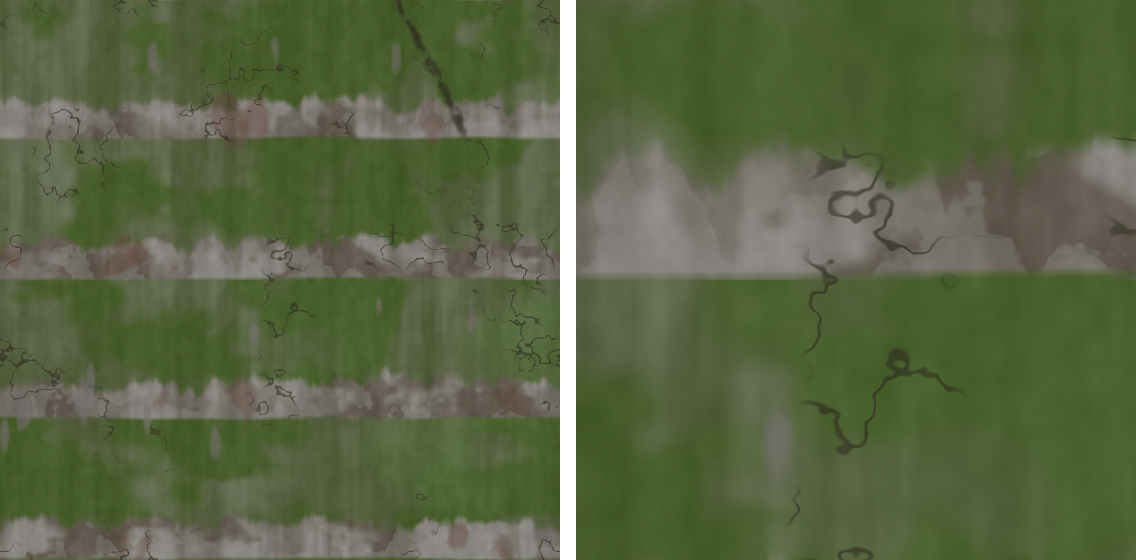
Left, the full canvas; right, a detail of the centre.
Give the GLSL for this texture, as a three.js fragment shader.

```glsl
varying vec2 vUv;

const float STRIPES = 4.0;
const float BARE_SHARE = 0.245;
const vec3 MOSS = vec3(0.27, 0.36, 0.155);
const vec3 OLIVE = vec3(0.325, 0.365, 0.235);
const vec3 FADED_GREEN = vec3(0.395, 0.425, 0.325);
const vec3 FRESH_GREEN = vec3(0.32, 0.44, 0.22);
const vec3 PLASTER = vec3(0.445, 0.425, 0.395);
const vec3 PALE_PLASTER = vec3(0.535, 0.525, 0.505);
const vec3 EARTH = vec3(0.345, 0.31, 0.265);
const vec3 RUST = vec3(0.37, 0.28, 0.235);
const vec3 LILAC_GREY = vec3(0.46, 0.43, 0.44);
const vec3 CRACK = vec3(0.19, 0.18, 0.13);

float hash(vec2 p) {
  vec3 q = fract(p.xyx * 0.1031);
  q += dot(q, q.yzx + 33.33);
  return fract((q.x + q.y) * q.z);
}

// Value noise that wraps after the given number of cells
float noise(vec2 uv, vec2 cells, float seed) {
  vec2 p = uv * cells;
  vec2 i = floor(p);
  vec2 f = p - i;
  f = f * f * (3.0 - 2.0 * f);
  vec2 a = mod(i, cells) + seed;
  vec2 b = mod(i + 1.0, cells) + seed;
  return mix(mix(hash(a), hash(vec2(b.x, a.y)), f.x),
             mix(hash(vec2(a.x, b.y)), hash(b), f.x), f.y);
}

float fbm(vec2 uv, vec2 cells, float seed) {
  float sum = 0.0;
  float amp = 0.533;
  for (int i = 0; i < 4; i++) {
    sum += amp * noise(uv, cells, seed);
    cells *= 2.0;
    seed += 17.0;
    amp *= 0.5;
  }
  return sum;
}

// Soft upright blotch with a ragged outline
float blotch(vec2 uv, vec2 center, vec2 size, float ragged) {
  vec2 d = (fract(uv - center + 0.5) - 0.5) / size;
  return 1.0 - smoothstep(0.35, 1.15, length(d) + ragged);
}

// Bare share of a stripe: crisp lower edge, worn upper edge
float bareBand(float y, float wobble, float wear) {
  float f = fract(y * STRIPES - 0.015 + wobble);
  float upper = BARE_SHARE + wear;
  float wrapped = smoothstep(0.985, 1.0, f);
  return max(smoothstep(-0.015, 0.015, f) * (1.0 - smoothstep(upper - 0.035, upper + 0.045, f)), wrapped * 0.5);
}

vec3 greenPaint(vec2 uv, float streak, float fine) {
  float cloud = fbm(uv, vec2(5.0, 7.0), 3.0);
  float f = fract(uv.y * STRIPES);
  vec3 color = mix(OLIVE, FADED_GREEN, smoothstep(0.42, 0.72, cloud * 0.6 + streak * 0.4));
  float moss = fbm(uv, vec2(6.0, 8.0), 41.0) + 0.12 * (f - 0.6);
  color = mix(color, MOSS, 0.9 * smoothstep(0.45, 0.6, moss));
  float fresh = smoothstep(0.46, 0.68, fbm(uv, vec2(4.0, 5.0), 77.0));
  color = mix(color, FRESH_GREEN, fresh * 0.5 * smoothstep(0.35, 0.8, uv.x));
  return color + (fine - 0.5) * 0.055;
}

vec3 barePlaster(vec2 uv, float streak, float fine) {
  float tone = fbm(uv, vec2(7.0, 12.0), 113.0);
  vec3 color = mix(PLASTER, PALE_PLASTER, smoothstep(0.4, 0.62, tone * 0.6 + streak * 0.4));
  float dirt = smoothstep(0.52, 0.68, fbm(uv, vec2(10.0, 14.0), 151.0));
  color = mix(color, EARTH, 0.75 * dirt);
  float chips = smoothstep(0.58, 0.64, fbm(uv, vec2(28.0, 24.0), 189.0));
  return mix(color, PALE_PLASTER, chips * 0.45) + (fine - 0.5) * 0.1;
}

void main() {
  float streak = fbm(vUv, vec2(34.0, 3.0), 211.0);
  float fine = fbm(vUv, vec2(70.0, 50.0), 251.0);
  float ragged = fbm(vUv, vec2(22.0, 20.0), 283.0) - 0.5;

  // Striped paint
  float wobble = (noise(vUv, vec2(7.0, 4.0), 317.0) - 0.5) * 0.025;
  float wear = (streak - 0.5) * 0.2 + ragged * 0.15;
  float bare = bareBand(vUv.y, wobble, wear);
  vec3 color = mix(greenPaint(vUv, streak, fine), barePlaster(vUv, streak, fine), bare);

  // Worn runs and rusty stains
  for (int i = 0; i < 16; i++) {
    float id = float(i);
    vec2 spot = vec2(hash(vec2(id, 5.0)), hash(vec2(id, 23.0)));
    vec2 size = vec2(0.009, 0.032) * (0.7 + 0.7 * hash(vec2(id, 61.0)));
    color = mix(color, LILAC_GREY, 0.6 * blotch(vUv, spot, size, ragged * 2.0));
    vec2 stain = vec2(spot.y, (mod(id, STRIPES) + 0.16) / STRIPES);
    color = mix(color, RUST, 0.5 * blotch(vUv, stain, size * vec2(2.3, 1.0), ragged * 2.5));
  }

  // Flaked outlines in sparse clusters
  float contour = abs(fbm(vUv, vec2(18.0, 22.0), 347.0) - 0.5);
  float cluster = smoothstep(0.59, 0.7, fbm(vUv, vec2(8.0, 9.0), 379.0));
  color = mix(color, CRACK, 0.65 * cluster * (1.0 - smoothstep(0.004, 0.022, contour)));

  // Slanting crack near the upper right
  float along = (1.0 - vUv.y) / 0.25;
  float crackX = 0.705 + 0.135 * along + ragged * 0.045;
  float crack = 1.0 - smoothstep(0.002, 0.014, abs(vUv.x - crackX));
  crack *= (1.0 - smoothstep(0.9, 1.05, along)) * smoothstep(0.35, 0.6, fine);
  color = mix(color, CRACK, 0.75 * crack);

  // Upright brush marks
  float brush = noise(vUv, vec2(110.0, 9.0), 401.0) - 0.5;
  color += brush * 0.022 + (streak - 0.5) * 0.05;
  gl_FragColor = vec4(clamp(color, 0.0, 1.0), 1.0);
}
```
